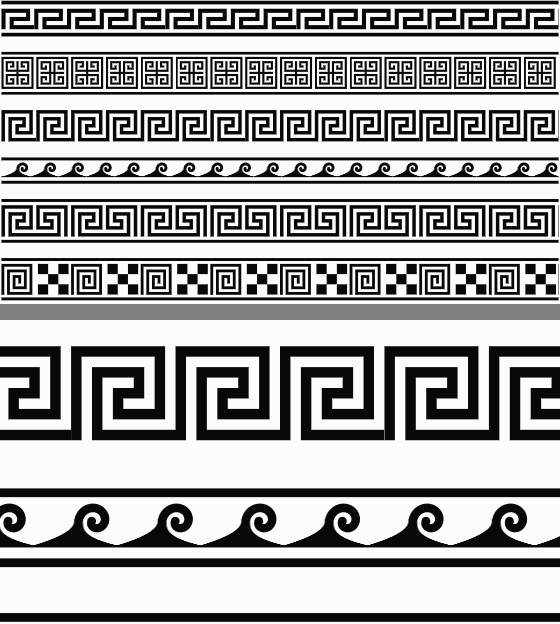
Top, the full canvas; bottom, a detail of the centre.
Reproduce this pattern procedurally as a WebGL 2 fragment shader.

```glsl
#version 300 es
precision highp float;
// Six black Greek borders on white: keys, framed knots, waves, spirals and checks.
uniform vec2 u_resolution;
out vec4 outColor;

float box(vec2 p, vec2 halfSize) {
  vec2 d = abs(p) - halfSize;
  return max(d.x, d.y);
}

// Axis-aligned stroke one cell thick, from cell a to cell b.
float bar(vec2 p, vec2 a, vec2 b) {
  return box(p - 0.5 * (a + b), 0.5 * abs(b - a) + 0.5);
}

float rules(float y, float middle, float spread, float halfWidth) {
  return abs(abs(y - middle) - spread) - halfWidth;
}

// Half of the small key; the other half is its point reflection.
float smallKeyHalf(vec2 p) {
  float d = min(bar(p, vec2(0, 4), vec2(0, 0)), bar(p, vec2(0, 0), vec2(6, 0)));
  return min(d, min(bar(p, vec2(6, 0), vec2(6, 2)), bar(p, vec2(6, 2), vec2(4, 2))));
}

float smallKey(vec2 p) {
  p.x = mod(p.x + 0.5, 8.0) - 0.5;
  return min(smallKeyHalf(p), smallKeyHalf(vec2(8, 4) - p));
}

float largeKeyHalf(vec2 p) {
  float d = min(bar(p, vec2(0, 8), vec2(0, 0)), bar(p, vec2(0, 0), vec2(8, 0)));
  d = min(d, min(bar(p, vec2(8, 0), vec2(8, 6)), bar(p, vec2(8, 6), vec2(4, 6))));
  return min(d, min(bar(p, vec2(4, 6), vec2(4, 4)), bar(p, vec2(4, 4), vec2(6, 4))));
}

float largeKey(vec2 p) {
  return min(largeKeyHalf(p), largeKeyHalf(vec2(10, 8) - p));
}

// Four-way mirrored knot in a square frame, turned in every other tile.
float framedKnot(vec2 p) {
  float tile = floor((p.x - 2.0) / 47.75);
  vec2 q = abs(p - vec2(24.0 + tile * 47.75, 100.0)) / 2.93;
  if (mod(tile, 2.0) < 0.5) q = q.yx;
  float d = abs(max(q.x, q.y) - 7.0) - 0.5;
  d = min(d, min(bar(q, vec2(0, 0), vec2(5, 0)), bar(q, vec2(1, 0), vec2(1, 5))));
  d = min(d, min(bar(q, vec2(1, 5), vec2(5, 5)), bar(q, vec2(5, 5), vec2(5, 2))));
  d = min(d, min(bar(q, vec2(5, 2), vec2(3, 2)), bar(q, vec2(3, 2), vec2(3, 3))));
  return d * 2.93;
}

// Rolling wave: a swept body with a tapering spiral crest.
float waves(vec2 p) {
  vec2 q = vec2(mod(p.x - 2.0, 38.2) - 30.0, 231.0 - p.y);
  float d = 1e3;
  for (int k = -1; k <= 1; k++) {
    vec2 r = q + vec2(38.2 * float(k), 0.0);
    float h = max(-r.y, 0.0) / 12.0;
    float back = -9.5 - 22.0 * h * h - r.x;
    float front = r.x + 5.5 - 20.0 * h * h * h;
    float body = max(max(back, front) * 0.6, max(r.y - 1.0, -r.y - 12.0));
    float turn = 0.5 - atan(r.y, r.x) / 6.2832;
    float curl = abs(length(r) - 7.5 + 6.0 * turn) - 2.0;
    float tip = length(r + vec2(1.5, 0.0)) - 2.0;
    d = min(d, min(body, min(curl, tip)));
  }
  return d;
}

// Square spiral walked inward, turning right after each stroke.
float spiral(vec2 p) {
  vec2 from = vec2(0, 10), dir = vec2(0, -1);
  float d = 1e3;
  for (int i = 0; i < 11; i++) {
    vec2 to = from + dir * float(10 - 2 * (max(i - 1, 0) / 2));
    d = min(d, bar(p, from, to));
    from = to;
    dir = vec2(-dir.y, dir.x);
  }
  return d;
}

float spiralsAndChecks(vec2 p) {
  vec2 q = vec2(mod(p.x, 95.5) - 2.0, p.y - 362.0);
  vec2 c = q - vec2(71.0, 21.0);
  float checks = min(box(c, vec2(7.0)), box(abs(c) - 14.0, vec2(7.0)));
  return min(spiral(q / 3.85 - 0.5) * 3.85, checks);
}

void main() {
  // Layout space is 768 wide and 417 high, with y downward.
  vec2 uv = gl_FragCoord.xy / u_resolution;
  vec2 p = vec2(uv.x, 1.0 - uv.y) * vec2(768.0, 417.0);
  float pixel = 768.0 / u_resolution.x;

  // Border rules
  float d = rules(p.y, 25.5, 22.0, 2.5);
  d = min(d, rules(p.y, 100.5, 27.5, 1.8));
  d = min(d, min(rules(p.y, 234.0, 16.0, 2.0), rules(p.y, 303.0, 28.0, 2.0)));
  d = min(d, rules(p.y, 383.0, 27.0, 2.0));

  // Ornament rows, top to bottom
  d = min(d, smallKey((p - vec2(2.0, 12.0)) / 5.618 - 0.5) * 5.618);
  d = min(d, framedKnot(p));
  vec2 key = (p - vec2(2.0, 151.0)) / 4.775 - 0.5;
  d = min(d, largeKey(vec2(mod(key.x + 0.5, 10.0) - 0.5, key.y)) * 4.775);
  d = min(d, waves(p));
  vec2 pair = (p - vec2(2.0, 281.5)) / 4.775 - 0.5;
  pair.x = 9.0 - abs(mod(pair.x + 1.0, 20.0) - 10.0);
  d = min(d, largeKey(pair) * 4.775);
  d = min(d, spiralsAndChecks(p));

  // Side margins, then ink over paper
  d = max(d, abs(p.x - 384.0) - 382.0);
  float ink = clamp(0.5 - d / pixel, 0.0, 1.0);
  outColor = vec4(mix(vec3(0.99), vec3(0.03), ink), 1.0);
}
```
